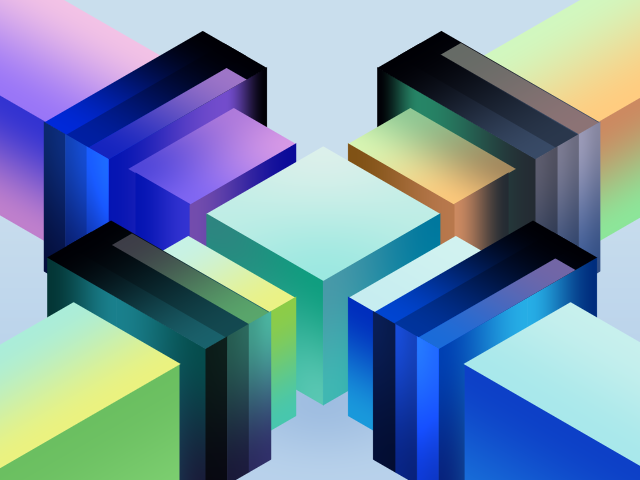
A Shadertoy shader for this background:

```glsl
const vec2 CANVAS = vec2(7.68, 5.76);
const float MIRROR = 7.73;   // sum of the x values of two mirrored points
const float SLOPE = 0.5774;  // isometric edge slope
const vec3 INK = vec3(0.0, 0.0, 0.02);

struct Palette {
    vec3 beamA, beamB, sideA, sideB;
    vec3 glass, stripA, stripB;
    vec3 hoop, glow, rimA, rimB;
    vec3 capA, capB, capSideA, capSideB;
    float strip, rimTilt;
};

// Isometric axes, y pointing down
float axisU(vec2 p) { return p.y + SLOPE * p.x; }
float axisV(vec2 p) { return p.y - SLOPE * p.x; }

// One face: a box in two axes, shaded from its four corners
vec3 face(vec3 base, vec2 q, vec4 box, float px, vec3 c00, vec3 c10, vec3 c01, vec3 c11) {
    vec2 inside = clamp(min(q - box.xy, box.zw - q) / px + 0.8, 0.0, 1.0);
    vec2 t = smoothstep(box.xy, box.zw, q);
    vec3 shade = mix(mix(c00, c10, t.x), mix(c01, c11, t.x), t.y);
    return mix(base, shade, inside.x * inside.y);
}

vec3 fadeX(vec3 base, vec2 q, vec4 box, float px, vec3 a, vec3 b) {
    return face(base, q, box, px, a, b, a, b);
}

vec3 fadeY(vec3 base, vec2 q, vec4 box, float px, vec3 a, vec3 b) {
    return face(base, q, box, px, a, a, b, b);
}

// Three glass layers seen on the end of a frame
vec3 rim(vec3 col, vec2 q, vec4 box, float px, Palette s) {
    float w = (box.z - box.x) / 3.0;
    for (int i = 0; i < 3; i++) {
        float x = box.x + w * float(i);
        float tone = 1.0 + s.rimTilt * float(i - 1);
        col = face(col, q, vec4(x, box.y, x + w, box.w), px,
                   s.rimA * tone, s.rimA * tone * 1.15, s.rimB * tone, s.rimB * tone * 1.1);
    }
    return col;
}

vec3 upperArm(vec3 col, vec2 p, float px, Palette s) {
    vec2 top = vec2(axisU(p), axisV(p));
    vec2 left = vec2(p.x, top.y), right = vec2(p.x, top.x);
    // Beam
    col = fadeY(col, top, vec4(-1.0, -0.44, 1.8, 1.15), px, s.beamA, s.beamB);
    col = fadeY(col, left, vec4(-0.2, 1.15, 0.55, 2.58), px, s.sideA, s.sideB);
    // Inside of the frame
    col = fadeX(col, right, vec4(1.3, 2.66, 2.7, 4.3), px, s.hoop, s.glow);
    col = fadeX(col, right, vec4(2.7, 2.66, 3.2, 4.3), px, s.glow, INK);
    // Emerging block
    col = face(col, top, vec4(2.92, -0.32, 3.775, 1.134), px,
               mix(s.capA, s.glow, 0.4), s.capA, mix(s.capB, s.hoop, 0.4), s.capB);
    col = fadeX(col, left, vec4(1.63, 1.134, 2.28, 2.5), px, s.hoop, s.sideA);
    col = fadeX(col, right, vec4(2.28, 3.775, 3.55, 5.2), px, s.capSideA, s.capSideB);
    // Frame
    col = fadeY(col, top, vec4(1.78, -1.03, 2.66, 1.16), px, INK, s.glass);
    col = fadeY(col, top, vec4(2.08, -1.03, 2.38, 1.16), px, INK, s.glass * 0.75);
    col = fadeY(col, top, vec4(s.strip, -0.75, s.strip + 0.27, 1.16), px, s.stripA, s.stripB);
    return rim(col, left, vec4(0.53, 1.16, 1.3, 2.95), px, s);
}

vec3 lowerArm(vec3 col, vec2 p, float px, Palette s) {
    vec2 top = vec2(axisU(p), axisV(p));
    vec2 left = vec2(p.x, top.y), right = vec2(p.x, top.x);
    // Block behind the frame
    col = fadeX(col, top, vec4(4.14, 1.53, 5.615, 1.9), px, s.capA, s.capB);
    col = fadeY(col, right, vec4(3.2, 5.615, 3.55, 7.04), px, s.capSideA, s.capSideB);
    // Front of the frame
    col = fadeX(col, left, vec4(0.57, 2.76, 1.4, 4.6), px, s.hoop * 0.7, s.glow);
    col = face(col, left, vec4(1.4, 2.76, 2.47, 4.6), px, s.glow, s.hoop, s.glow, s.rimB);
    // Beam
    col = fadeY(col, right, vec4(-0.2, 5.615, 2.15, 7.5), px, s.sideA, s.sideB);
    col = fadeX(col, top, vec4(4.14, 3.12, 5.615, 6.0), px, s.beamA, s.beamB);
    // Frame
    col = fadeX(col, top, vec4(3.42, 1.88, 5.615, 2.76), px, INK, s.glass);
    col = fadeX(col, top, vec4(3.42, 2.15, 5.615, 2.48), px, INK, s.glass * 0.75);
    col = fadeX(col, top, vec4(3.72, s.strip, 5.615, s.strip + 0.27), px, s.stripA, s.stripB);
    return rim(col, right, vec4(2.47, 5.615, 3.25, 7.39), px, s);
}

vec3 cube(vec3 col, vec2 p, float px) {
    float u = axisU(p), v = axisV(p);
    vec3 pale = vec3(0.86, 0.94, 0.92), mint = vec3(0.75, 0.93, 0.9);
    col = face(col, vec2(u, v), vec4(4.0, -0.48, 5.615, 1.135), px, pale, mint, mint, vec3(0.61, 0.91, 0.88));
    col = face(col, vec2(p.x, v), vec4(2.48, 1.135, 3.88, 2.62), px,
               vec3(0.18, 0.52, 0.5), vec3(0.06, 0.62, 0.5), vec3(0.0, 0.65, 0.5), vec3(0.35, 0.78, 0.7));
    return face(col, vec2(p.x, u), vec4(3.88, 5.615, 5.28, 7.1), px,
                vec3(0.28, 0.6, 0.66), vec3(0.0, 0.47, 0.62), vec3(0.25, 0.72, 0.7), vec3(0.0, 0.55, 0.65));
}

void mainImage(out vec4 fragColor, in vec2 fragCoord) {
    vec2 uv = fragCoord / iResolution.xy;
    vec2 p = vec2(uv.x, 1.0 - uv.y) * CANVAS;
    vec2 m = vec2(MIRROR - p.x, p.y);
    float px = 1.15 * CANVAS.y / iResolution.y;

    Palette violet = Palette(
        vec3(0.95, 0.76, 0.9), vec3(0.6, 0.46, 0.97), vec3(0.2, 0.2, 0.82), vec3(0.75, 0.5, 0.8),
        vec3(0.0, 0.16, 0.85), vec3(0.62, 0.46, 0.78), vec3(0.08, 0.14, 0.75),
        vec3(0.02, 0.08, 0.7), vec3(0.45, 0.3, 0.8), vec3(0.07, 0.26, 0.72), vec3(0.03, 0.1, 0.4),
        vec3(0.84, 0.6, 0.9), vec3(0.5, 0.4, 0.95), vec3(0.45, 0.3, 0.68), vec3(0.04, 0.04, 0.6), 2.39, 0.4);
    Palette amber = Palette(
        vec3(0.82, 0.97, 0.75), vec3(1.0, 0.8, 0.5), vec3(0.8, 0.54, 0.38), vec3(0.55, 0.9, 0.6),
        vec3(0.22, 0.29, 0.4), vec3(0.4, 0.42, 0.4), vec3(0.55, 0.45, 0.46),
        vec3(0.14, 0.17, 0.2), vec3(0.15, 0.52, 0.4), vec3(0.42, 0.42, 0.5), vec3(0.16, 0.25, 0.42),
        vec3(0.84, 0.96, 0.7), vec3(0.98, 0.78, 0.48), vec3(0.72, 0.47, 0.3), vec3(0.5, 0.32, 0.08), 1.79, -0.25);
    Palette lime = Palette(
        vec3(0.67, 0.93, 0.85), vec3(0.92, 0.95, 0.5), vec3(0.42, 0.75, 0.38), vec3(0.5, 0.82, 0.45),
        vec3(0.1, 0.38, 0.42), vec3(0.24, 0.24, 0.28), vec3(0.35, 0.65, 0.42),
        vec3(0.02, 0.3, 0.3), vec3(0.1, 0.5, 0.55), vec3(0.15, 0.36, 0.32), vec3(0.1, 0.1, 0.22),
        vec3(0.78, 0.95, 0.9), vec3(0.92, 0.95, 0.52), vec3(0.55, 0.8, 0.28), vec3(0.28, 0.78, 0.68), 1.89, 0.7);
    Palette azure = Palette(
        vec3(0.78, 0.94, 0.93), vec3(0.66, 0.91, 0.92), vec3(0.05, 0.25, 0.78), vec3(0.1, 0.46, 0.86),
        vec3(0.0, 0.27, 0.82), vec3(0.45, 0.4, 0.65), vec3(0.1, 0.42, 0.85),
        vec3(0.0, 0.25, 0.7), vec3(0.15, 0.68, 0.9), vec3(0.08, 0.26, 0.74), vec3(0.03, 0.13, 0.48),
        vec3(0.82, 0.95, 0.94), vec3(0.78, 0.93, 0.94), vec3(0.0, 0.18, 0.74), vec3(0.1, 0.6, 0.86), 2.49, -0.6);

    // Backdrop with a soft floor shadow
    vec3 col = mix(vec3(0.72, 0.82, 0.92), vec3(0.79, 0.87, 0.93), smoothstep(0.1, 0.7, uv.y));
    col -= vec3(0.1, 0.08, 0.04) * smoothstep(1.2, 0.0, length((p - vec2(3.88, 4.8)) * vec2(0.7, 1.2)));

    // Far arms, centre, near arms
    col = upperArm(col, p, px, violet);
    col = upperArm(col, m, px, amber);
    col = cube(col, p, px);
    col = lowerArm(col, p, px, lime);
    col = lowerArm(col, m, px, azure);
    fragColor = vec4(clamp(col, 0.0, 1.0), 1.0);
}
```
